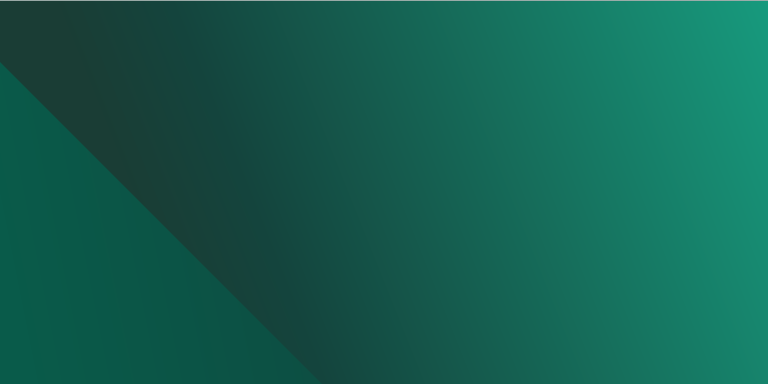
A WebGL 2 fragment shader for this background:

```glsl
#version 300 es
precision highp float;
// Calm green backdrop: a slanted gradient runs from dark olive through
// deep teal to bright emerald, and a flat diagonal panel covers the lower
// left corner. Built from linear ramps and one half-plane distance.

uniform vec2 u_resolution;
out vec4 fragColor;

const vec3 OLIVE = vec3(0.100, 0.240, 0.208);
const vec3 DEEP_TEAL = vec3(0.078, 0.268, 0.240);
const vec3 MID_GREEN = vec3(0.085, 0.430, 0.357);
const vec3 EMERALD = vec3(0.092, 0.605, 0.492);
const vec3 PANEL_LEFT = vec3(0.036, 0.358, 0.290);
const vec3 PANEL_RIGHT = vec3(0.050, 0.308, 0.262);
const vec3 RIM = vec3(0.62, 0.68, 0.67);

// Position of a value between two stops, limited to 0..1.
float ramp(float from, float to, float value) {
  return clamp((value - from) / (to - from), 0.0, 1.0);
}

// Signed distance to the line x + y = offset, negative at the lower left.
float diagonalDistance(vec2 p, float offset) {
  return (p.x + p.y - offset) * inversesqrt(2.0);
}

// Coverage of a shape with an edge one pixel wide.
float coverage(float signedDistance, float pixel) {
  return clamp(0.5 - signedDistance / pixel, 0.0, 1.0);
}

// Four-stop gradient measured along the slanted axis.
vec3 slantedGradient(float axis) {
  vec3 color = mix(OLIVE, DEEP_TEAL, ramp(0.55, 0.85, axis));
  color = mix(color, MID_GREEN, ramp(0.85, 1.60, axis));
  return mix(color, EMERALD, ramp(1.60, 2.40, axis));
}

vec3 panelGradient(float axis) {
  return mix(PANEL_LEFT, PANEL_RIGHT, ramp(0.05, 0.85, axis));
}

void main() {
  // The canvas height is one unit.
  vec2 p = gl_FragCoord.xy / u_resolution.y;
  float pixel = 1.0 / u_resolution.y;

  // Broad gradient with steep, leaning bands.
  vec3 color = slantedGradient(p.x + 0.4 * p.y);

  // Corner panel below the diagonal.
  float panel = coverage(diagonalDistance(p, 0.8385), pixel);
  color = mix(color, panelGradient(p.x + 0.2 * p.y), panel);

  // Hairline of light along the top edge.
  float rim = coverage(0.9975 - p.y, pixel);
  color = mix(color, RIM, rim);

  fragColor = vec4(color, 1.0);
}
```
